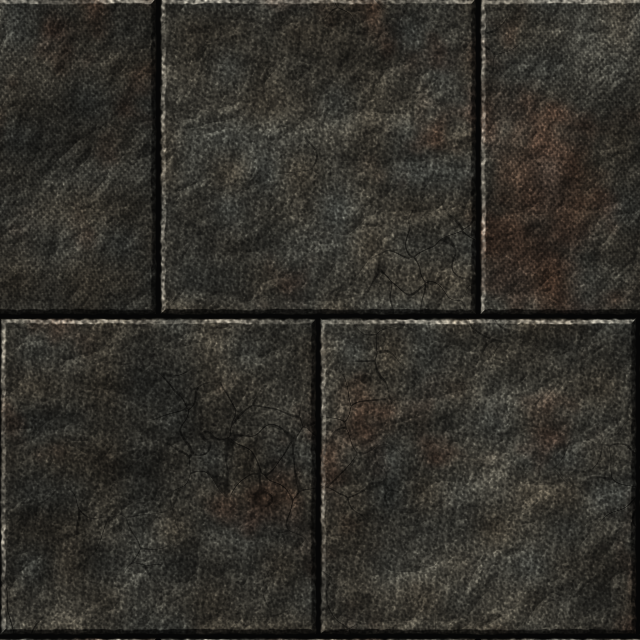
A Shadertoy shader for this texture:

```glsl
// Dark weathered stone blocks in a running bond, two across and two down.
// Each block has its own lumpy relief, lit from the upper left, with rust
// stains, hairline cracks, black joints and chipped, glinting bevels.

const vec2 BLOCKS = vec2(2.0);             // repeats across and down
const vec2 JOINT_SHIFT = vec2(0.003, -0.006);
const vec2 LIGHT = vec2(-0.6, 0.8);        // direction towards the light
const float STEP = 0.004;                  // relief sampling distance, in blocks

const vec3 STONE = vec3(0.200, 0.193, 0.171);
const vec3 RUST = vec3(0.225, 0.172, 0.140);
const vec3 JOINT = vec3(0.025, 0.025, 0.022);
const vec3 GLINT = vec3(0.52, 0.50, 0.46);

float hash(vec2 p) {
    return fract(sin(dot(p, vec2(127.1, 311.7))) * 43758.5);
}

vec2 hash2(vec2 p) {
    return vec2(hash(p), hash(p + 17.3));
}

float noise(vec2 p) {
    vec2 i = floor(p), f = fract(p);
    f = f * f * (3.0 - 2.0 * f);
    return mix(mix(hash(i), hash(i + vec2(1, 0)), f.x),
               mix(hash(i + vec2(0, 1)), hash(i + vec2(1, 1)), f.x), f.y);
}

// Next octave: twice as fine and turned, which hides the lattice
vec2 finer(vec2 p) {
    return mat2(1.6, 1.2, -1.2, 1.6) * p + 7.1;
}

// Fractal noise, normalised to 0..1
float fbm(vec2 p, int octaves) {
    float sum = 0.0, total = 0.0, amp = 1.0;
    for (int i = 0; i < octaves; i++) {
        sum += amp * noise(p);
        total += amp;
        amp *= 0.56;
        p = finer(p);
    }
    return sum / total;
}

// Stone surface: rounded lumps parted by creases, at several sizes
float stoneHeight(vec2 p) {
    float sum = 0.0, amp = 0.5;
    p += 0.03 * vec2(noise(p * 11.0), noise(p * 11.0 + 31.0));
    p *= 7.0;
    for (int i = 0; i < 4; i++) {
        float n = noise(p);
        sum += amp * mix(n, abs(2.0 * n - 1.0), 0.45);
        amp *= 0.52;
        p = finer(p);
    }
    return sum;
}

// Gap between the nearest and second nearest scattered point: 0 on cell borders
float cellBorder(vec2 p) {
    vec2 cell = floor(p);
    float near = 9.0, second = 9.0;
    for (int y = -1; y <= 1; y++)
    for (int x = -1; x <= 1; x++) {
        vec2 c = cell + vec2(x, y);
        float d = length(c + hash2(c) - p);
        second = min(second, max(near, d));
        near = min(near, d);
    }
    return second - near;
}

// Distance inwards from the edge of the unit block, roughened by chips
float edgeDistance(vec2 local, vec2 seed) {
    vec2 d = 0.5 - abs(local - 0.5);
    return min(d.x, d.y) + 0.006 * (noise((local + seed) * 55.0) - 0.5);
}

float bevelHeight(vec2 local, vec2 seed) {
    return smoothstep(0.007, 0.024, edgeDistance(local, seed));
}

void mainImage(out vec4 fragColor, in vec2 fragCoord) {
    // Block layout: odd rows are shifted by half a block
    vec2 grid = (fragCoord / iResolution.xy + JOINT_SHIFT) * BLOCKS;
    grid.x += 0.5 * mod(floor(grid.y), 2.0);
    vec2 local = fract(grid);
    vec2 id = mod(floor(grid), BLOCKS);
    vec2 seed = floor(hash2(id + 3.7) * 50.0);
    vec2 p = local + seed;
    vec2 toLight = LIGHT * STEP;

    // Slopes facing the light are positive
    float relief = (stoneHeight(p) - stoneHeight(p + toLight)) / STEP;
    float bevel = (bevelHeight(local, seed)
                 - bevelHeight(local + toLight, seed)) / STEP;

    // Stone tone: broad clouds, lit relief, fine grain, block variation
    float clouds = fbm(p * 3.5 + 20.0, 4) - 0.5;
    float grain = noise(finer(p * 62.0)) + noise(finer(finer(p * 47.0))) - 1.0;
    float tone = 1.1 * clouds + 0.055 * clamp(relief, -6.0, 6.0)
               + 0.62 * grain + 0.08 * (hash(id) - 0.5);
    float rust = smoothstep(0.58, 0.82, fbm(p * 3.2 + 41.0, 4));
    vec3 color = mix(STONE, RUST, 0.8 * rust);
    color *= 1.0 + 0.10 * (noise(p * 9.0 + 63.0) - 0.5) * vec3(1.0, 0.0, -1.0);
    color *= exp(tone);

    // Hairline cracks, confined to patches of the block
    vec2 warp = vec2(noise(p * 14.0), noise(p * 14.0 + 31.0)) * 0.08;
    float crack = 1.0 - smoothstep(0.015, 0.06, cellBorder((p + warp) * 8.0));
    float patches = smoothstep(0.50, 0.68, fbm(p * 2.2 + 77.0, 3));
    color *= 1.0 - 0.45 * crack * patches;

    // Bevels: shaded on the far sides, worn sparkling glints on the lit sides
    float wear = 0.25 + 0.75 * noise(p * 7.0 + 11.0);
    float sparkle = 0.2 + 1.2 * noise(finer(p * 55.0));
    color *= 1.0 - 0.65 * clamp(-bevel / 50.0, 0.0, 1.0);
    color += GLINT * wear * sparkle * clamp(bevel / 55.0, 0.0, 1.0);

    // Joints
    float edge = edgeDistance(local, seed);
    color = mix(JOINT, color, smoothstep(0.005, 0.013, edge));
    fragColor = vec4(clamp(color, 0.0, 1.0), 1.0);
}
```
